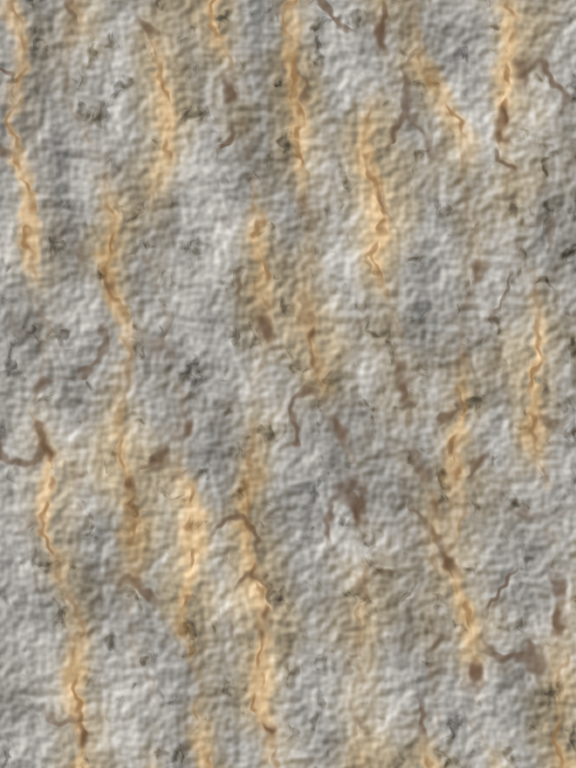
Write a Shadertoy shader that draws this texture.

```glsl
// Weathered tree bark: crumbly grey flakes, lit as a relief of gradient noise,
// are split by wandering upright fissures that show pale tan inner bark,
// with broken brown cracks, ragged pits and crevices between the plates.

#define FISSURES 8
#define FISSURE_WIDTH 0.018
#define HALO_WIDTH 0.038
#define LEAN 0.08
#define GRAIN 62.0
#define RELIEF 0.30
#define PLATE_CONTRAST 0.36
#define BASE_TONE 0.632
#define GREY_TINT vec3(1.0, 0.985, 0.955)
#define TAN_TINT vec3(1.07, 0.98, 0.82)
#define INNER_BARK vec3(0.84, 0.71, 0.53)
#define CRACK_BROWN vec3(0.37, 0.28, 0.21)

vec2 hashGradient(vec2 cell) {
    float angle = 6.2832 * fract(sin(dot(cell, vec2(127.1, 311.7))) * 43758.5);
    return vec2(cos(angle), sin(angle));
}

float gradientNoise(vec2 p) {
    vec2 cell = floor(p), f = fract(p);
    vec2 u = f * f * f * (f * (f * 6.0 - 15.0) + 10.0);
    vec2 e = vec2(1.0, 0.0);
    float a = dot(hashGradient(cell), f);
    float b = dot(hashGradient(cell + e.xy), f - e.xy);
    float c = dot(hashGradient(cell + e.yx), f - e.yx);
    float d = dot(hashGradient(cell + e.xx), f - e.xx);
    return mix(mix(a, b, u.x), mix(c, d, u.x), u.y);
}

float fbm(vec2 p) {
    float sum = 0.0, amplitude = 0.5;
    for (int i = 0; i < 4; i++) {
        sum += amplitude * gradientNoise(p);
        p = mat2(1.6, 1.2, -1.2, 1.6) * p + 17.3;
        amplitude *= 0.55;
    }
    return sum;
}

// Soft line profile: one at the centre, zero beyond the width
float line(float distance, float width) {
    return 1.0 - smoothstep(0.15 * width, width, abs(distance));
}

// Ragged displacement that crumbles the edges of all marks
vec2 crumble(vec2 p) {
    vec2 coarse = vec2(gradientNoise(p * 31.0), gradientNoise(p * 31.0 + 41.7));
    vec2 fine = vec2(gradientNoise(p * 74.0 + 8.1), gradientNoise(p * 74.0 + 27.9));
    return p + 0.009 * coarse + 0.007 * fine;
}

float flakeHeight(vec2 p) {
    float lumps = gradientNoise(p * GRAIN * vec2(0.46, 0.36));
    float grains = gradientNoise(p * GRAIN + 9.4 + 0.8 * lumps);
    float dust = gradientNoise(p.yx * GRAIN * 1.8 + 23.8);
    return 0.8 * lumps + 0.65 * grains + 0.38 * dust;
}

// Grey plates with relief light from the upper left and dark crumbly hollows
float plateTone(vec2 p, vec2 w) {
    float height = flakeHeight(p);
    float slope = height - flakeHeight(p + vec2(-0.0035, 0.0035));
    float hollow = smoothstep(0.12, 0.42, fbm(w * vec2(30.0, 24.0) + 63.1));
    return BASE_TONE + RELIEF * slope + 0.06 * height
         + PLATE_CONTRAST * fbm(w * vec2(10.0, 6.5)) - 0.24 * hollow;
}

// Returns halo, exposed inner bark, thin crack and dark pit strengths
vec4 fissures(vec2 p, vec2 w, float width) {
    vec4 marks = vec4(0.0);
    for (int i = 0; i < FISSURES; i++) {
        float id = float(i) * 7.37 + 0.41;
        float path = (float(i) + 0.5) * width / float(FISSURES) + LEAN * (0.5 - p.y)
                   + 0.08 * gradientNoise(vec2(id, p.y * 1.8))
                   + 0.030 * gradientNoise(vec2(id + 2.6, p.y * 8.0));
        float d = w.x - path;
        float smoothD = p.x - path;
        float open = smoothstep(-0.2, 0.25, gradientNoise(vec2(id + 91.2, w.y * 4.0)));
        float swell = 1.0 + 1.2 * gradientNoise(vec2(id + 53.6, w.y * 14.0));
        float halo = exp(-smoothD * smoothD / (HALO_WIDTH * HALO_WIDTH)) * (0.35 + 0.65 * open);
        float bark = open * line(d, FISSURE_WIDTH * swell);
        float split = d + 0.016 * gradientNoise(vec2(id + 31.8, w.y * 20.0));
        float crack = line(split, 0.0055) * (0.3 + 0.7 * open);
        float deep = smoothstep(0.14, 0.38, gradientNoise(vec2(id + 71.5, w.y * 13.0)));
        float pit = deep * line(d, 0.014);
        marks = max(marks, vec4(halo, bark, crack, pit));
    }
    return marks;
}

void mainImage(out vec4 fragColor, in vec2 fragCoord) {
    vec2 p = fragCoord / iResolution.y;
    float width = iResolution.x / iResolution.y;
    vec2 w = crumble(p);
    vec4 marks = fissures(p, w, width);
    float tone = plateTone(p, w);
    float breaks = smoothstep(-0.22, 0.2, gradientNoise(p * vec2(44.0, 36.0) + 15.9));

    // Warmth gathers near fissures and in shade, and fades at the left side
    float warmth = 0.75 * marks.x + 1.1 * fbm(w * vec2(8.0, 5.0) + 12.6)
                 + 1.2 * (0.58 - tone) + 0.12;
    warmth = smoothstep(0.05, 0.75, warmth) * smoothstep(-0.04, 0.14, p.x);
    vec3 color = tone * mix(GREY_TINT, TAN_TINT, warmth);

    // Inner bark with relief grain, then cracks broken into short pieces
    vec3 inner = INNER_BARK + 0.8 * (tone - BASE_TONE);
    color = mix(color, inner, 0.8 * marks.y);
    color = mix(color, vec3(0.56, 0.41, 0.26), 0.62 * breaks * marks.z);
    color = mix(color, CRACK_BROWN, 0.72 * marks.w * (0.4 + 0.6 * breaks));

    // Short ragged crevices between plates
    float crevice = line(gradientNoise(w * vec2(12.0, 8.0) + 31.4), 0.08);
    crevice *= smoothstep(0.08, 0.35, gradientNoise(w * vec2(15.0, 12.0) + 57.7));
    color = mix(color, CRACK_BROWN, 0.6 * crevice);
    fragColor = vec4(clamp(color, 0.0, 1.0), 1.0);
}
```
